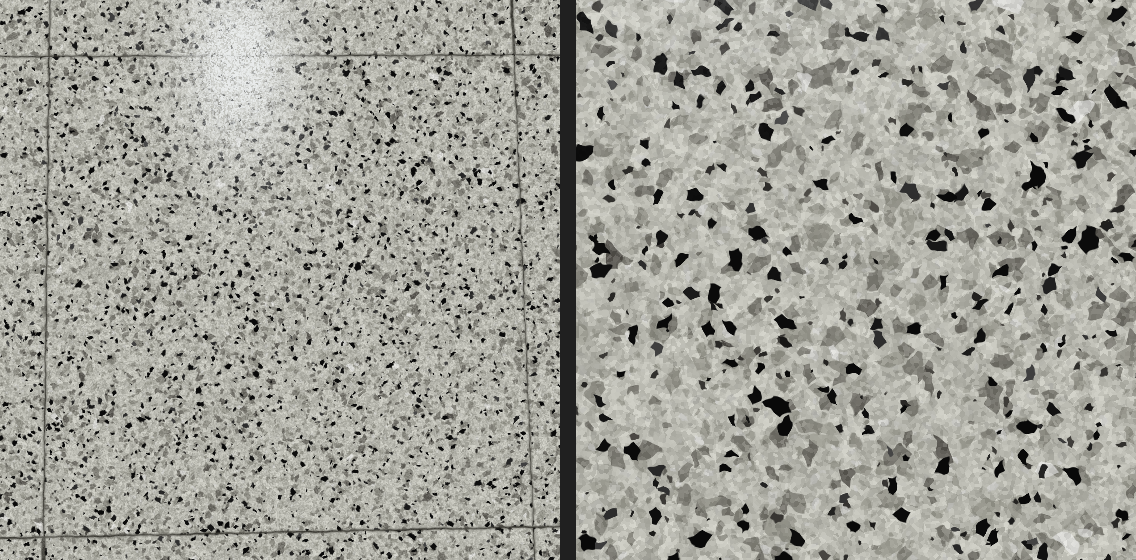
Left, the full canvas; right, a detail of the centre.
Reproduce this texture procedurally as a WebGL 2 fragment shader.

```glsl
#version 300 es
precision highp float;

uniform vec2 u_resolution;
out vec4 fragColor;

const vec3 CEMENT = vec3(0.725, 0.725, 0.69);
const vec3 PALE_CHIP = vec3(0.83, 0.83, 0.82);
const vec3 GREY_CHIP = vec3(0.62, 0.62, 0.58);
const vec3 DARK_CHIP = vec3(0.31, 0.30, 0.28);
const vec3 BLACK_CHIP = vec3(0.035, 0.035, 0.035);
const vec3 JOINT_COLOR = vec3(0.22, 0.215, 0.19);
const vec3 GLARE_COLOR = vec3(0.92, 0.93, 0.93);

// Joint positions at both ends: bottom to top, or left to right
const vec2 LEFT_JOINT = vec2(0.077, 0.089);
const vec2 RIGHT_JOINT = vec2(0.955, 0.914);
const vec2 LOWER_JOINT = vec2(0.039, 0.060);
const vec2 UPPER_JOINT = vec2(0.899, 0.902);
const float JOINT_HALF_WIDTH = 0.0014;
const float JOINT_SOIL_WIDTH = 0.004;

const vec2 GLARE_CENTER = vec2(0.427, 0.885);
const vec2 GLARE_SIZE = vec2(0.105, 0.165);
const float GLARE_STRENGTH = 0.88;
const float GRAIN_CONTRAST = 0.13;
const float MOTTLE_CONTRAST = 0.11;
const float EDGE_ROUGHNESS = 0.045;
const int CHIP_SIDES = 5;
const float TAU = 6.2831853;

vec3 hash3(vec2 p) {
    vec3 q = fract(p.xyx * vec3(0.1031, 0.1030, 0.0973));
    q += dot(q, q.yxz + 33.33);
    return fract((q.xxy + q.yzz) * q.zyx);
}

// Cellular noise: one random shade per irregular cell
float cellShade(vec2 p) {
    vec2 cell = floor(p);
    float nearest = 9.0, shade = 0.0;
    for (int j = -1; j <= 1; j++)
    for (int i = -1; i <= 1; i++) {
        vec2 id = cell + vec2(i, j);
        vec3 h = hash3(id);
        vec2 d = id + h.xy - p;
        if (dot(d, d) < nearest) {
            nearest = dot(d, d);
            shade = h.z;
        }
    }
    return shade;
}

// Scattered angular stone chips: x = coverage, y = random tone
vec2 chips(vec2 uv, float scale, float density, float radius, float seed) {
    vec2 p = uv * scale + seed;
    p += EDGE_ROUGHNESS * sin(p.yx * 9.0 + 2.0 * sin(p * 5.0));
    vec2 cell = floor(p);
    float pixel = scale / u_resolution.y;
    vec2 result = vec2(0.0);
    for (int j = -1; j <= 1; j++)
    for (int i = -1; i <= 1; i++) {
        vec2 id = cell + vec2(i, j);
        vec3 place = hash3(id);
        if (place.z > density) continue;
        vec3 form = hash3(id + 71.7);
        float turn = form.x * TAU;
        vec2 q = mat2(cos(turn), -sin(turn), sin(turn), cos(turn)) * (p - id - place.xy);
        q *= vec2(mix(0.7, 1.0, form.y), mix(1.0, 1.8, form.y));
        float size = radius * mix(0.4, 1.3, form.z);
        float d = -9.0;
        for (int k = 0; k < CHIP_SIDES; k++) {
            vec3 cut = hash3(id + float(k) * 13.1 + 5.3);
            float a = (float(k) + 0.6 * cut.x) * TAU / float(CHIP_SIDES);
            d = max(d, dot(q, vec2(cos(a), sin(a))) - size * mix(0.6, 1.0, cut.y));
        }
        float coverage = clamp(0.5 - d / pixel, 0.0, 1.0);
        if (coverage > result.x) result = vec2(coverage, hash3(id + 29.3).x);
    }
    return result;
}

float wobble(float t) {
    return 0.0006 * sin(t * 47.0) + 0.0004 * sin(t * 131.0 + 1.7) + 0.0003 * sin(t * 310.0);
}

// Dark core and softer soiled border of a joint
float jointMask(float offset, float width) {
    float pixel = 1.0 / u_resolution.y;
    float d = abs(offset);
    float core = 1.0 - smoothstep(width - pixel, width + pixel, d);
    return max(core, 0.4 - 0.4 * smoothstep(0.0, JOINT_SOIL_WIDTH + width, d));
}

void main() {
    vec2 uv = gl_FragCoord.xy / u_resolution.y;

    // Signed offsets from the four joints; each slab gets its own chips
    vec2 low = uv - vec2(mix(LEFT_JOINT.x, LEFT_JOINT.y, uv.y) + wobble(uv.y),
                         mix(LOWER_JOINT.x, LOWER_JOINT.y, uv.x) + wobble(uv.x + 3.0));
    vec2 high = uv - vec2(mix(RIGHT_JOINT.x, RIGHT_JOINT.y, uv.y) + wobble(uv.y + 5.0),
                          mix(UPPER_JOINT.x, UPPER_JOINT.y, uv.x) + wobble(uv.x + 7.0));
    vec2 p = uv + (step(0.0, low) + step(0.0, high)) * vec2(3.37, 5.71) + 1.0;

    // Cement with fine grain and crushed stone
    float grain = cellShade(p * 400.0) - 0.5;
    vec3 color = CEMENT + MOTTLE_CONTRAST * (cellShade(p * 130.0) - 0.5);
    vec2 chip = chips(p, 140.0, 0.45, 0.38, 11.0);
    color = mix(color, mix(GREY_CHIP, PALE_CHIP, chip.y * chip.y) - 0.02, chip.x * 0.85);

    // Grey, dark, pale and black chips
    chip = chips(p, 86.0, 0.46, 0.42, 23.0);
    color = mix(color, mix(DARK_CHIP, GREY_CHIP, 0.35 + 0.65 * chip.y), chip.x * 0.92);
    chip = chips(p, 57.0, 0.28, 0.38, 37.0);
    color = mix(color, mix(DARK_CHIP, GREY_CHIP, sqrt(chip.y) * 0.95), chip.x * 0.95);
    chip = chips(p, 38.0, 0.05, 0.26, 53.0);
    color = mix(color, PALE_CHIP + 0.04, chip.x * 0.8);
    color += GRAIN_CONTRAST * grain;
    chip = chips(p, 120.0, 0.10, 0.30, 83.0);
    color = mix(color, mix(BLACK_CHIP, DARK_CHIP, chip.y), chip.x);
    chip = chips(p, 77.0, 0.27, 0.345, 67.0);
    color = mix(color, BLACK_CHIP + 0.25 * pow(chip.y, 6.0), chip.x);

    // Joints, wider in the corner slabs and worn along their length
    float leftWidth = JOINT_HALF_WIDTH * (low.y < 0.0 ? 2.6 : 1.0);
    float rightWidth = JOINT_HALF_WIDTH * (high.y > 0.0 ? 1.9 : 0.75);
    float joint = max(jointMask(low.x, leftWidth), jointMask(high.x, rightWidth));
    joint = max(joint, jointMask(low.y, JOINT_HALF_WIDTH * 1.3));
    joint = max(joint, jointMask(high.y, JOINT_HALF_WIDTH));
    float wear = 0.82 + 0.12 * sin(uv.x * 33.0 + uv.y * 41.0) + 0.25 * grain;
    color = mix(color, JOINT_COLOR, joint * clamp(wear, 0.0, 1.0));

    // Lamp reflection, broken up by the surface grain
    vec2 g = (uv - GLARE_CENTER) / GLARE_SIZE;
    float glare = GLARE_STRENGTH * exp(-dot(g, g)) * (1.0 + 0.8 * grain);
    color = mix(color, GLARE_COLOR, clamp(glare, 0.0, 0.96));

    fragColor = vec4(clamp(color, 0.0, 1.0), 1.0);
}
```
